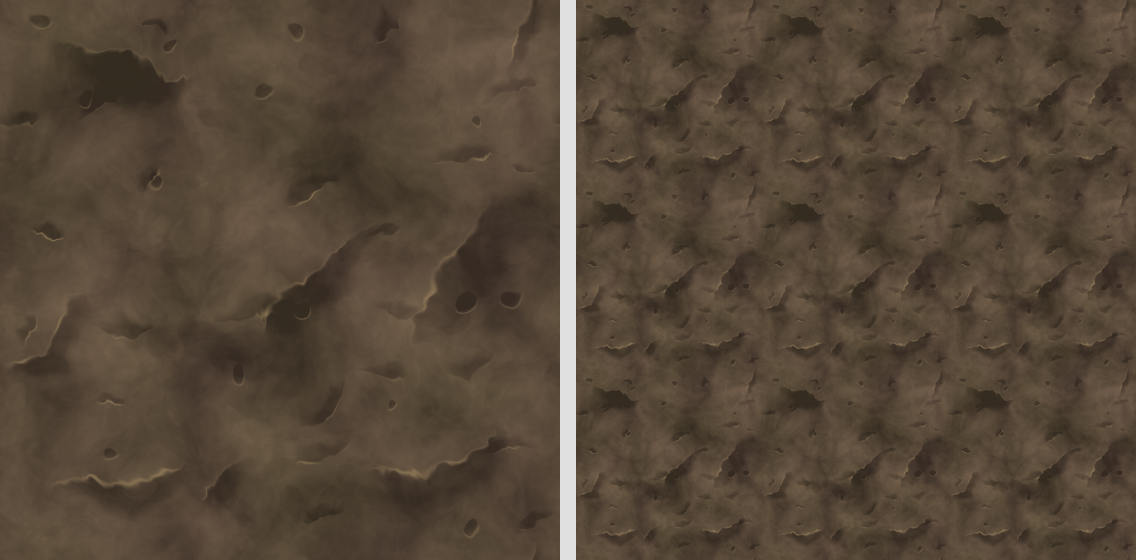
Left, the tile; right, the same tile 3 across and 3 down.
This texture is drawn by a Shadertoy shader. Its source:

```glsl
const float TAU = 6.28318;
const vec3 DARK_MUD = vec3(0.245, 0.200, 0.156);
const vec3 PALE_MUD = vec3(0.420, 0.350, 0.272);
const vec3 RIM_LIGHT = vec3(0.570, 0.480, 0.340);
const vec3 OLIVE_SHIFT = vec3(-0.010, 0.003, -0.014);

vec2 hash2(vec2 cell, float seed) {
    vec3 h = fract((cell.xyx + seed) * vec3(0.1031, 0.1030, 0.0973));
    h += dot(h, h.yzx + 33.33);
    return fract((h.xx + h.yz) * h.zy);
}

mat2 rotation(float a) {
    return mat2(cos(a), -sin(a), sin(a), cos(a));
}

float cornerSlope(vec2 cell, vec2 offset, float period, float seed) {
    float a = TAU * hash2(mod(cell, period), seed).x;
    return dot(vec2(cos(a), sin(a)), offset);
}

// Gradient noise that wraps after a whole number of cells
float noise(vec2 uv, float period, float seed) {
    vec2 p = uv * period, i = floor(p), f = p - i;
    vec2 u = f * f * f * (f * (f * 6.0 - 15.0) + 10.0);
    vec2 e = vec2(1.0, 0.0);
    float low = mix(cornerSlope(i, f, period, seed), cornerSlope(i + e, f - e, period, seed), u.x);
    float high = mix(cornerSlope(i + e.yx, f - e.yx, period, seed), cornerSlope(i + 1.0, f - 1.0, period, seed), u.x);
    return mix(low, high, u.y);
}

float fbm(vec2 uv, float period, float seed) {
    float sum = 0.0, amp = 1.0;
    for (int i = 0; i < 5; i++) {
        sum += amp * noise(uv, period, seed + float(i) * 7.0);
        period *= 2.0;
        amp *= 0.56;
    }
    return sum;
}

vec2 warp(vec2 uv, float period, float amount, float seed) {
    return uv + amount * vec2(noise(uv, period, seed), noise(uv, period, seed + 3.0));
}

// Overlapping flat brush dabs, each slightly lighter or darker
float dabs(vec2 uv, float count, float seed) {
    vec2 p = uv * count, id = floor(p);
    float tone = 0.0;
    for (int k = 0; k < 9; k++) {
        vec2 cell = id + vec2(k % 3, k / 3) - 1.0;
        vec2 place = hash2(mod(cell, count), seed), look = hash2(mod(cell, count), seed + 5.0);
        vec2 d = rotation(TAU * look.x) * (p - cell - place);
        float radius = 0.45 + 0.4 * place.x;
        float softness = mix(0.06, 0.4, place.y);
        tone += (look.y - 0.5) * smoothstep(radius, radius - softness, length(d * vec2(1.0, 1.5)));
    }
    return tone;
}

// Curved banks: x is the shaded hollow, y the lit edge, z the glow behind it
vec3 banks(vec2 uv, float count, float keep, float facing, float edge, float seed) {
    vec2 p = uv * count, id = floor(p);
    vec3 result = vec3(0.0);
    for (int k = 0; k < 9; k++) {
        vec2 cell = id + vec2(k % 3, k / 3) - 1.0;
        vec2 place = hash2(mod(cell, count), seed), look = hash2(mod(cell, count), seed + 5.0);
        vec2 shape = hash2(mod(cell, count), seed + 11.0);
        vec2 d = p - cell - 0.5 - 0.6 * (place - 0.5);
        d = rotation(facing + 1.5 * (look.x - 0.5)) * d;
        d.y += 1.6 * (shape.x - 0.5) * d.x * d.x;
        float reach = mix(0.25, 0.52, shape.y);
        float along = 1.0 - smoothstep(0.35, 1.0, abs(d.x) / reach);
        float hollow = 1.0 - smoothstep(0.45, 1.0, length(d / vec2(reach, reach * 0.65)));
        float on = step(look.y, keep);
        result.x += on * hollow * smoothstep(edge, -2.0 * edge, d.y);
        result.y += on * along * exp(-pow((d.y - edge) / edge, 2.0));
        result.z += on * along * smoothstep(-edge, edge, d.y) * smoothstep(0.22, 0.0, d.y);
    }
    return min(result, 1.0);
}

// Small oval pits: x is the dark inside, y the lit lower rim
vec2 pits(vec2 uv, float count, float keep, float seed) {
    vec2 p = uv * count, id = floor(p), result = vec2(0.0);
    for (int k = 0; k < 9; k++) {
        vec2 cell = id + vec2(k % 3, k / 3) - 1.0;
        vec2 place = hash2(mod(cell, count), seed), look = hash2(mod(cell, count), seed + 5.0);
        vec2 d = p - cell - 0.2 - 0.6 * place;
        float radius = mix(0.07, 0.18, place.y);
        float r = length(rotation(TAU * look.x) * d * vec2(1.0, 1.3));
        float lower = smoothstep(0.1, -0.9, (d.y - 0.4 * d.x) / radius);
        float on = step(look.y, keep);
        result.x += on * smoothstep(radius, radius * 0.65, r) * (1.0 - 0.6 * lower);
        result.y += on * lower * exp(-pow((r - radius) / 0.016, 2.0));
    }
    return result;
}

void mainImage(out vec4 fragColor, in vec2 fragCoord) {
    vec2 uv = fragCoord / iResolution.xy;
    vec2 soft = warp(uv, 5.0, 0.07, 20.0);
    vec2 ragged = warp(warp(uv, 10.0, 0.035, 30.0), 36.0, 0.012, 40.0);
    vec2 rough = warp(ragged, 80.0, 0.005, 45.0);

    // Cloudy ground with painted patches
    float tone = 0.50 + 0.78 * fbm(soft, 4.0, 1.0);
    tone += 0.22 * dabs(rough, 9.0, 50.0) + 0.18 * dabs(rough, 22.0, 60.0);
    tone += 0.10 * dabs(rough, 48.0, 65.0) + 0.08 * noise(ragged, 110.0, 70.0);

    // Large banks, small broken ledges and pits
    vec3 bank = banks(warp(rough, 6.0, 0.05, 80.0), 3.0, 0.85, 0.55, 0.010, 91.0);
    vec3 ledge = banks(rough, 8.0, 0.35, 3.4, 0.012, 103.0);
    vec2 pit = pits(warp(uv, 30.0, 0.012, 110.0), 8.0, 0.16, 120.0);
    tone += 0.16 * bank.z - 0.45 * bank.x - 0.40 * ledge.x - 0.48 * pit.x;

    // Uneven light along the edges
    float broken = smoothstep(-0.1, 0.45, noise(uv, 16.0, 130.0));
    float light = bank.y * (0.14 + 0.7 * broken) + 0.7 * ledge.y * broken + 0.4 * pit.y;

    vec3 color = mix(DARK_MUD, PALE_MUD, clamp(tone, -0.2, 1.15));
    color += OLIVE_SHIFT * 1.2 * noise(soft, 5.0, 140.0);
    color = mix(color, RIM_LIGHT, clamp(light, 0.0, 0.85));
    fragColor = vec4(color, 1.0);
}
```
